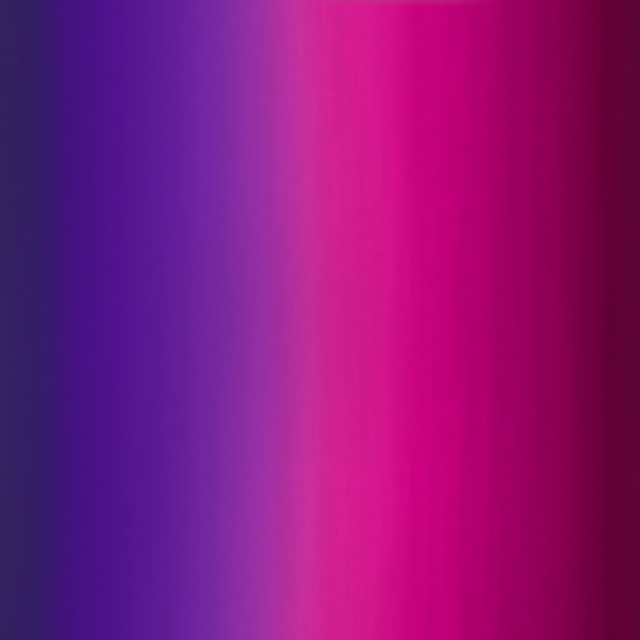
A Shadertoy shader for this background:

```glsl
// Brushed vertical bands blending from indigo through violet and magenta to dark wine.

// Sine-free hash of a lattice cell, 0 to 1
float hash(vec2 cell) {
    vec3 p = fract(cell.xyx * vec3(0.1031, 0.1030, 0.0973));
    p += dot(p, p.yzx + 33.33);
    return fract((p.x + p.y) * p.z);
}

// Smooth value noise, -1 to 1
float noise(vec2 p) {
    vec2 cell = floor(p);
    vec2 f = fract(p);
    f = f * f * (3.0 - 2.0 * f);
    float low = mix(hash(cell), hash(cell + vec2(1.0, 0.0)), f.x);
    float high = mix(hash(cell + vec2(0.0, 1.0)), hash(cell + vec2(1.0, 1.0)), f.x);
    return 2.0 * mix(low, high, f.y) - 1.0;
}

// Fades one colour into the next between two positions
vec3 blend(vec3 base, vec3 next, float from, float to, float x) {
    return mix(base, next, clamp((x - from) / (to - from), 0.0, 1.0));
}

// Horizontal colour ramp
vec3 bandColor(float x) {
    vec3 c = vec3(0.20, 0.13, 0.37);
    c = blend(c, vec3(0.20, 0.11, 0.40), 0.00, 0.06, x);
    c = blend(c, vec3(0.26, 0.07, 0.50), 0.06, 0.11, x);
    c = blend(c, vec3(0.31, 0.07, 0.55), 0.11, 0.17, x);
    c = blend(c, vec3(0.37, 0.11, 0.59), 0.17, 0.26, x);
    c = blend(c, vec3(0.47, 0.16, 0.63), 0.26, 0.34, x);
    c = blend(c, vec3(0.60, 0.19, 0.64), 0.34, 0.41, x);
    c = blend(c, vec3(0.77, 0.18, 0.60), 0.41, 0.48, x);
    c = blend(c, vec3(0.82, 0.13, 0.57), 0.48, 0.52, x);
    c = blend(c, vec3(0.83, 0.09, 0.55), 0.52, 0.59, x);
    c = blend(c, vec3(0.79, 0.01, 0.50), 0.59, 0.65, x);
    c = blend(c, vec3(0.74, 0.00, 0.46), 0.65, 0.71, x);
    c = blend(c, vec3(0.63, 0.00, 0.39), 0.71, 0.79, x);
    c = blend(c, vec3(0.54, 0.00, 0.32), 0.79, 0.87, x);
    c = blend(c, vec3(0.39, 0.00, 0.21), 0.87, 0.95, x);
    return blend(c, vec3(0.36, 0.02, 0.21), 0.95, 1.00, x);
}

// Long brush streaks in three widths
float brushStreaks(vec2 uv) {
    float sum = 0.0;
    float amplitude = 0.5;
    vec2 scale = vec2(45.0, 2.5);
    for (int i = 0; i < 3; i++) {
        sum += amplitude * noise(uv * scale + 17.0 * float(i));
        scale *= vec2(2.0, 2.2);
        amplitude *= 0.7;
    }
    return sum;
}

void mainImage(out vec4 fragColor, in vec2 fragCoord) {
    vec2 uv = fragCoord / iResolution.xy;
    float streaks = brushStreaks(uv);

    // Bands bow to the right at mid height, with slight brush wobble
    float bow = 0.012 * (0.5 - 0.5 * cos(6.28318 * uv.y)) - 0.006;
    float centre = smoothstep(0.2, 0.45, uv.x) * (1.0 - smoothstep(0.55, 0.75, uv.x));
    float wobble = 0.004 * noise(uv * vec2(6.0, 5.0)) + 0.005 * streaks;
    vec3 color = bandColor(uv.x - bow * centre - wobble);

    // Cloudy tone, streaks and fine woven grain
    float clouds = noise(uv * vec2(5.0, 4.0) + 9.0);
    float weave = noise(uv * vec2(230.0, 60.0)) + noise(uv * vec2(70.0, 210.0) + 5.0);
    color *= 1.0 + 0.018 * clouds + 0.03 * streaks + 0.01 * weave;

    // Thin pale wear along the upper edge
    float topWear = smoothstep(0.988, 1.0, uv.y) * smoothstep(0.42, 0.6, uv.x)
        * (1.0 - smoothstep(0.68, 0.8, uv.x));
    color = mix(color, vec3(0.72, 0.25, 0.50), 0.4 * topWear);

    fragColor = vec4(clamp(color, 0.0, 1.0), 1.0);
}
```
